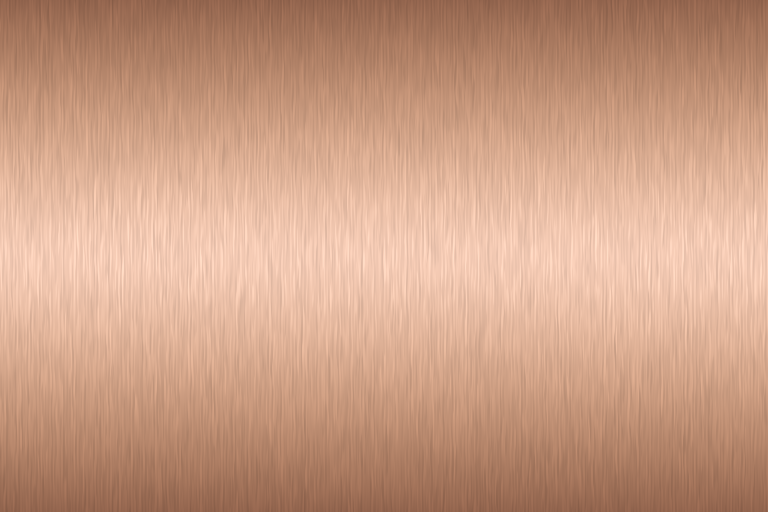
This texture is drawn by a Shadertoy shader. Its source:

```glsl
vec3 hash3(vec2 cell) {
    vec3 p = fract(cell.xyx * vec3(0.1031, 0.1030, 0.0973));
    p += dot(p, p.yxz + 33.33);
    return fract((p.xxy + p.yzz) * p.zyx);
}

// Cellular noise whose columns alternate light and dark, which keeps
// the hairlines thin and prevents broad patches
float cellTone(vec2 p) {
    vec2 cell = floor(p);
    float tone = 0.0, total = 0.0;
    for (int j = -1; j <= 1; j++) {
        for (int i = -1; i <= 1; i++) {
            vec2 neighbour = cell + vec2(i, j);
            vec3 seed = hash3(neighbour + 70.0);
            vec2 offset = neighbour + seed.xy - p;
            float weight = exp(-6.0 * dot(offset, offset));
            float side = 2.0 * mod(neighbour.x, 2.0) - 1.0;
            tone += weight * (0.55 * side + 1.3 * (seed.z - 0.5));
            total += weight;
        }
    }
    return tone / total;
}

// Straight, upright hairlines in two fine widths
float brushedGrain(vec2 p) {
    p.x += 0.0006 * sin(p.y * 57.0 + p.x * 90.0);
    return 0.6 * cellTone(p * vec2(340.0, 23.0))
         + 0.55 * cellTone(p * vec2(251.0, 17.0) + 41.0);
}

void mainImage(out vec4 fragColor, in vec2 fragCoord) {
    vec2 uv = fragCoord / iResolution.xy;
    vec2 p = fragCoord / iResolution.y;
    float grain = brushedGrain(p);

    // Horizontal sheen with a rounded crest and warmer midtones
    float fromCrest = 2.0 * (uv.y - 0.5);
    float sheen = 1.17 - 1.18 * sqrt(fromCrest * fromCrest + 0.015);
    vec3 copper = mix(vec3(0.58, 0.40, 0.31), vec3(0.95, 0.785, 0.695), sheen);
    copper += vec3(0.022, 0.01, -0.008) * 4.0 * sheen * (1.0 - sheen);

    // Hairlines catch light, with paler glints near the crest
    copper *= 1.0 + 0.07 * grain;
    float glint = smoothstep(0.1, 0.8, grain) * exp(-12.0 * fromCrest * fromCrest);
    copper += vec3(0.0, 0.015, 0.02) * glint;

    fragColor = vec4(clamp(copper, 0.0, 1.0), 1.0);
}
```
